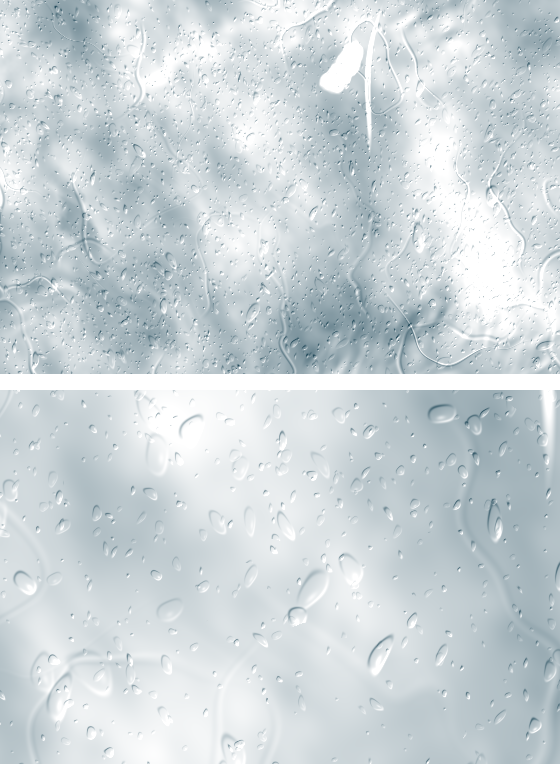
Top, the full canvas; bottom, a detail of the centre.
Write a Shadertoy shader that draws this texture.

```glsl
// Pale blue-grey wet glass: blurred clouds, clear gel folds, slanted air bubbles and white glare.

const vec3 TINT = vec3(1.0, 0.82, 0.745);   // how strongly each channel darkens
const vec2 LIGHT = vec2(-0.55, 0.835);

float hash(vec2 p) {
    vec3 q = fract(p.xyx * vec3(0.1031, 0.1030, 0.0973));
    q += dot(q, q.yzx + 33.33);
    return fract((q.x + q.y) * q.z);
}

float valueNoise(vec2 p) {
    vec2 i = floor(p), f = fract(p);
    f = f * f * (3.0 - 2.0 * f);
    return mix(mix(hash(i), hash(i + vec2(1, 0)), f.x),
               mix(hash(i + vec2(0, 1)), hash(i + vec2(1, 1)), f.x), f.y);
}

float clouds(vec2 p) {
    float sum = 0.0, weight = 0.5;
    for (int i = 0; i < 4; i++) {
        sum += weight * valueNoise(p);
        p = p * 2.03 + 17.3;
        weight *= 0.54;
    }
    return sum;
}

// Coordinates along and across a direction
vec2 alongAcross(vec2 p, float angle) {
    vec2 d = vec2(cos(angle), sin(angle));
    return vec2(dot(p, d), dot(p, vec2(-d.y, d.x)));
}

vec2 wobble(vec2 p, float seed) {
    p += 0.05 * sin(p.yx * 7.0 + seed);
    p += 0.022 * sin(p.yx * 23.0 + seed * 2.3);
    return p + 0.006 * sin(p.yx * 61.0 + seed);
}

float blob(vec2 p, vec2 centre, vec2 size, float angle, float edge) {
    float d = length(alongAcross(p - centre, angle) / size);
    return 1.0 - smoothstep(1.0 - edge, 1.0 + edge, d);
}

// One layer of lens-like bubbles in a jittered grid; radii are in cells
float bubbles(vec2 p, float cells, float density, vec2 radii, float pixel) {
    float tone = 0.0;
    vec2 g = p * cells, base = floor(g);
    for (int y = -1; y <= 1; y++)
    for (int x = -1; x <= 1; x++) {
        vec2 id = base + vec2(x, y), key = id + cells * 3.7;
        if (hash(key) > density) continue;
        vec2 centre = id + vec2(hash(key + 11.3), hash(key + 27.9));
        float pick = hash(key + 41.7), longer = hash(key + 67.7);
        float r = mix(radii.x, radii.y, pick * pick);
        float lean = mix(2.15, 1.0, centre.x / cells / 1.5) + 1.5 * (hash(key + 53.1) - 0.5);
        vec2 q = alongAcross(g - centre, lean) / (r * vec2(1.0 + 1.6 * longer * longer, 1.0));
        q += 0.16 * sin(q.yx * 2.3 + pick * 40.0);
        float d = length(q), soft = max(0.12, pixel * cells / r * 0.6);
        float facing = dot(q, alongAcross(LIGHT, lean)) / max(d, 0.001);
        float rim = exp(-pow((d - 0.85) / soft, 2.0));
        float inside = 1.0 - smoothstep(1.0 - soft, 1.0 + soft, d);
        vec2 spot = q + vec2(0.35, 0.25);
        float shade = rim * (-0.26 * facing - 0.05) + inside * (0.02 - 0.09 * facing * d);
        shade += 0.2 * exp(-dot(spot, spot) * 18.0);
        float strength = hash(key + 83.3);
        tone += shade * (0.3 + 0.85 * strength * strength);
    }
    return tone;
}

float foldField(vec2 p, float seed) {
    return valueNoise(alongAcross(wobble(p, seed), 1.85) * vec2(2.2, 4.4) + seed) - 0.5;
}

// Thin crease of gel: dark line, bright lip, and a sheen fading to one side
float fold(vec2 p, float seed, float width) {
    vec2 e = vec2(0.003, 0.0);
    float f = foldField(p, seed);
    vec2 slope = vec2(foldField(p + e.xy, seed) - f, foldField(p + e.yx, seed) - f) / e.x;
    float steep = max(length(slope), 0.6);
    float x = f / steep / (width * (0.3 + 1.5 * valueNoise(p * 9.0 + seed)));
    float presence = smoothstep(0.42, 0.75, valueNoise(p * 4.3 + seed * 1.7));
    float facing = dot(slope / steep, LIGHT);
    float lip = exp(-pow((x - 0.6) * 2.0, 2.0)) * (0.1 + 0.2 * valueNoise(p * 17.0 + seed));
    float line = exp(-pow((x + 0.5) * 2.2, 2.0)) * (0.07 + 0.2 * valueNoise(p * 13.0 - seed));
    float sheen = 0.09 * facing * sign(x) * smoothstep(0.0, 0.6, abs(x)) * exp(-abs(x) * 0.35);
    return presence * (lip - line + sheen);
}

// Stretched wrinkles shaded as relief
float wrinkles(vec2 p, float angle, vec2 scale, float seed) {
    float here = valueNoise(alongAcross(wobble(p, seed), angle) * scale);
    float lit = valueNoise(alongAcross(wobble(p + LIGHT * 0.007, seed), angle) * scale);
    return (here - lit) * smoothstep(0.4, 0.75, valueNoise(p * 4.4 + seed * 7.0));
}

void mainImage(out vec4 fragColor, in vec2 fragCoord) {
    float pixel = 1.0 / iResolution.y;
    vec2 p = fragCoord * pixel;
    vec2 rough = p + 0.07 * (vec2(clouds(p * 13.0), clouds(p * 13.0 + 9.0)) - 0.5);
    float rumpled = 1.0 - 0.8 * blob(p, vec2(0.72, 0.47), vec2(0.42, 0.3), 0.0, 0.5);

    // Out-of-focus background
    float tone = 0.745 + 0.78 * (clouds(alongAcross(p, 2.0) * vec2(4.0, 5.4) + 5.0) - 0.46);
    tone -= 0.20 * blob(rough, vec2(0.20, 0.42), vec2(0.13, 0.03), 2.0, 0.5);
    tone -= 0.20 * blob(rough, vec2(1.16, 0.15), vec2(0.12, 0.05), 1.2, 0.5);
    tone -= 0.16 * blob(rough, vec2(0.06, 0.77), vec2(0.09, 0.05), 1.4, 0.6);
    tone += 0.07 * blob(p, vec2(0.62, 0.87), vec2(0.20, 0.16), 0.4, 0.8);
    tone += 0.09 * blob(p, vec2(1.30, 0.32), vec2(0.22, 0.12), 1.2, 0.8);

    // Gel surface
    float sweep = mix(2.1, 1.1, p.x / 1.5);
    tone += rumpled * 0.75 * wrinkles(p, sweep, vec2(7.0, 24.0), 4.0);
    tone += rumpled * 0.5 * wrinkles(p, sweep + 0.5, vec2(14.0, 38.0), 9.0);
    for (int i = 0; i < 4; i++)
        tone += rumpled * fold(p, 3.0 + 11.0 * float(i), 0.0075 - 0.0013 * float(i));

    // Bubbles, large to tiny
    float crowd = 0.3 + 1.2 * valueNoise(p * 5.0 + 50.0);
    tone += bubbles(p, 9.0, 0.36, vec2(0.06, 0.18), pixel);
    tone += bubbles(p, 21.0, 0.62 * crowd, vec2(0.07, 0.24), pixel);
    tone += bubbles(p, 40.0, 0.62 * crowd, vec2(0.07, 0.23), pixel);
    tone += bubbles(p, 76.0, 0.34 * crowd, vec2(0.08, 0.20), pixel);

    // White glare
    float bend = 0.025 * sin(p.y * 9.0);
    tone += 0.5 * blob(rough, vec2(0.92, 0.83), vec2(0.07, 0.036), 1.15, 0.15);
    tone += 0.4 * blob(p + vec2(bend, 0.0), vec2(1.0, 0.78), vec2(0.16, 0.007), 1.4, 0.4);

    fragColor = vec4(1.0 - (1.0 - clamp(tone, 0.14, 1.0)) * TINT, 1.0);
}
```
